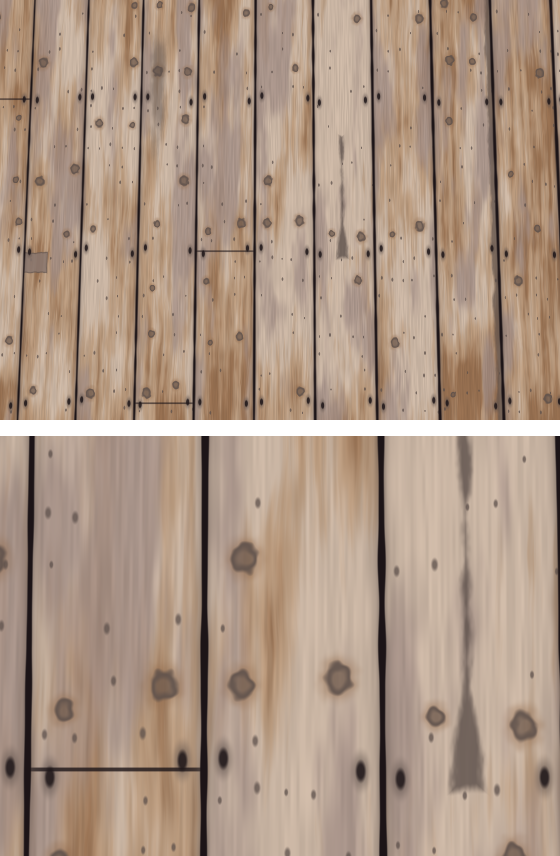
Top, the full canvas; bottom, a detail of the centre.
Write a Shadertoy shader that draws this texture.

```glsl
const vec3 PALE  = vec3(0.79, 0.71, 0.64);
const vec3 TAN   = vec3(0.72, 0.60, 0.49);
const vec3 GREY  = vec3(0.62, 0.54, 0.51);
const vec3 BROWN = vec3(0.58, 0.43, 0.31);
const vec3 STAIN = vec3(0.36, 0.31, 0.29);
const vec3 GAP   = vec3(0.11, 0.08, 0.09);

const float ROW_START = 0.04;
const float ROW_STEP = 0.362;
// Butt joints: plank index, nail row
const vec2 JOINTS[3] = vec2[3](vec2(-1.0, 2.0), vec2(2.0, 0.0), vec2(3.0, 1.0));

float hash(vec2 p) {
    vec3 q = fract(p.xyx * 0.1031);
    q += dot(q, q.yzx + 33.33);
    return fract((q.x + q.y) * q.z);
}

float noise(vec2 p) {
    vec2 i = floor(p), f = fract(p);
    f = f * f * (3.0 - 2.0 * f);
    return mix(mix(hash(i), hash(i + vec2(1, 0)), f.x),
               mix(hash(i + vec2(0, 1)), hash(i + vec2(1, 1)), f.x), f.y);
}

float fbm(vec2 p) {
    float sum = 0.0, amp = 0.533;
    for (int i = 0; i < 4; i++) {
        sum += amp * noise(p);
        p = p * 2.03 + 17.1;
        amp *= 0.5;
    }
    return sum;
}

// Fill of a shape whose signed distance is d, with edge softness
float fill(float d, float soft) {
    return 1.0 - smoothstep(-soft, soft, d);
}

float box(vec2 p, vec2 halfSize) {
    vec2 d = abs(p) - halfSize;
    return max(d.x, d.y);
}

// Distance to a scattered ellipse, in radii; large where the cell is empty
float scatter(vec2 p, float seed, vec2 cell, float chance, vec2 radius) {
    vec2 id = floor(p / cell) + seed * 31.0;
    vec2 centre = 0.35 + 0.3 * vec2(hash(id + 3.7), hash(id + 8.1));
    float size = mix(0.65, 1.15, hash(id + 5.3));
    float d = length((fract(p / cell) - centre) * cell / (radius * size));
    return hash(id) < chance ? d : 100.0;
}

// Board position: x counts boards, y is the board width; boards fan and widen
vec2 plankSpace(vec2 p) {
    float start = mix(0.0417, 0.0833, p.y);
    float width = mix(0.1367, 0.1273, p.y);
    float growth = 0.00101;
    float root = sqrt(width * width + 4.0 * growth * (p.x - start));
    return vec2((root - width) / (2.0 * growth), root);
}

vec3 woodColor(vec2 q, vec2 p, float seed) {
    vec2 offset = vec2(seed * 7.3, seed * 13.7);
    float bend = 0.02 * fbm(q * vec2(14.0, 5.0) + offset);
    float grain = fbm(vec2((q.x + bend) * 110.0, q.y * 5.0) + offset);
    float blotch = fbm(q * vec2(15.0, 5.0) + offset + 40.0);
    float fibre = noise(q * vec2(420.0, 22.0) + offset);
    vec2 fromCentre = p - vec2(0.66, 0.55);
    float tone = 0.76 + 1.1 * (blotch - 0.5) + 0.7 * (grain - 0.5)
               + 0.22 * (hash(vec2(seed, 4.0)) - 0.5) - 0.6 * dot(fromCentre, fromCentre);
    vec3 col = mix(BROWN, TAN, smoothstep(0.15, 0.55, tone));
    col = mix(col, PALE, smoothstep(0.5, 0.85, tone));
    float weather = fbm(q * vec2(22.0, 4.0) + offset + 90.0) + 0.12 * (p.y - 0.5);
    col = mix(col, GREY, 0.75 * smoothstep(0.48, 0.68, weather));
    return col * (0.95 + 0.1 * fibre);
}

void mainImage(out vec4 fragColor, in vec2 fragCoord) {
    float px = 1.0 / iResolution.y;
    vec2 p = fragCoord * px;
    vec2 board = plankSpace(p);
    float id = floor(board.x), across = fract(board.x), width = board.y;
    vec2 q = vec2(across * width, p.y);
    float seed = id + 11.0;
    vec3 col = woodColor(q, p, seed);

    // Knots with a warm halo and dark rim
    float knot = scatter(q, seed, vec2(0.07, 0.13), 0.34, vec2(0.0105, 0.012));
    knot += 0.35 * (noise(p * 160.0) - 0.5);
    col = mix(col, BROWN, 0.5 * (1.0 - smoothstep(0.6, 1.9, knot)));
    float rim = mix(0.5, 0.85, smoothstep(0.3, 0.75, knot));
    col = mix(col, STAIN, rim * (1.0 - smoothstep(0.75, 1.1, knot)));

    // Small pits
    float pit = scatter(q, seed + 5.0, vec2(0.026, 0.045), 0.28, vec2(0.0024, 0.0045));
    col = mix(col, STAIN, 0.75 * (1.0 - smoothstep(0.4, 1.3, pit)));

    // Weathered streaks, dark board edge and let-in patches
    float rough = 0.012 * (fbm(p * vec2(70.0, 25.0)) - 0.5);
    float cracked = step(abs(id - 5.0), 0.5);
    vec2 crack = q - vec2(0.47 * width, 0.53);
    float taper = 0.003 + 0.010 * smoothstep(-0.06, -0.12, crack.y);
    col = mix(col, STAIN, 0.8 * cracked * fill(box(crack, vec2(taper, 0.145)) + rough, 0.003 + px));
    float greyed = step(abs(id - 2.0), 0.5);
    float cloud = length((q - vec2(0.29 * width, 0.79)) / vec2(0.025, 0.17));
    col = mix(col, STAIN, 0.5 * greyed * fill(cloud - 0.7 + rough * 50.0, 0.4));
    float edged = step(abs(id - 7.0), 0.5);
    col = mix(col, STAIN, 0.65 * edged * fill((1.0 - across) * width - 0.014 + rough, 0.004));
    float plugged = step(abs(id), 0.5);
    float plug = box(q - vec2(0.2 * width, 0.375), vec2(0.027, 0.023)) + rough * 0.5;
    col = mix(col, GREY * 0.85, 0.8 * plugged * fill(plug, px));
    col = mix(col, STAIN, 0.8 * plugged * fill(abs(plug) - 0.001, px));

    // Nail pairs on each joist row
    float row = floor((p.y - ROW_START) / ROW_STEP + 0.5);
    vec2 nailId = vec2(seed * 2.0 + step(0.5, across), row);
    vec2 nail = vec2((abs(across - 0.5) - 0.39) * width, p.y - ROW_START - row * ROW_STEP);
    nail += vec2(0.006, 0.018) * (vec2(hash(nailId), hash(nailId + 9.0)) - 0.5);
    float head = length(nail / vec2(0.0045, 0.0095));
    col = mix(col, STAIN, 0.55 * (1.0 - smoothstep(0.5, 2.2, head)));
    col = mix(col, GAP, 0.85 * (1.0 - smoothstep(0.5, 1.1, head)));

    // Butt joints
    for (int i = 0; i < 3; i++) {
        float here = step(abs(id - JOINTS[i].x), 0.5);
        float d = abs(p.y - ROW_START - JOINTS[i].y * ROW_STEP) - 0.0015;
        col = mix(col, GAP, 0.8 * here * fill(d, px));
    }

    // Gaps between boards, wider to the right, with worn edges
    float gapHalf = 0.0019 + 0.00015 * floor(board.x + 0.5) + 0.0014 * (noise(p * vec2(8.0, 30.0)) - 0.5);
    float gap = min(across, 1.0 - across) * width - gapHalf;
    col = mix(col, STAIN, 0.45 * exp(-max(gap, 0.0) / 0.004));
    col = mix(col, GAP, fill(gap, px));

    fragColor = vec4(col, 1.0);
}
```
